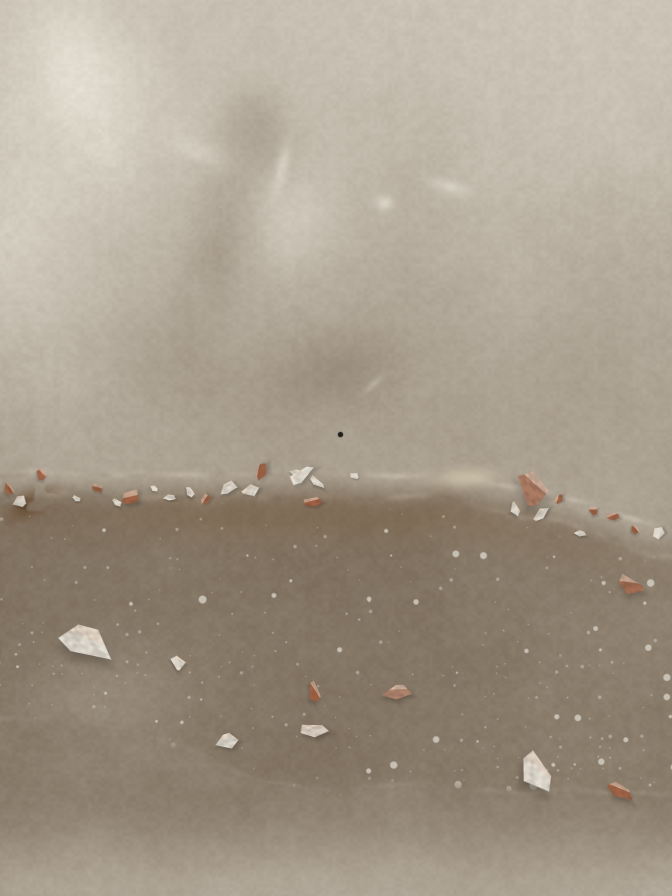
Reproduce this texture procedurally as a Shadertoy shader.

```glsl
// Creased waxed paper above a glossy resin strip strewn with shell fragments.

float hash(vec2 p) { return fract(sin(dot(p, vec2(127.1, 311.7))) * 43758.5453); }

float noise(vec2 p) {
    vec2 i = floor(p), f = fract(p);
    f = f * f * (3.0 - 2.0 * f);
    return mix(mix(hash(i), hash(i + vec2(1, 0)), f.x),
               mix(hash(i + vec2(0, 1)), hash(i + vec2(1, 1)), f.x), f.y);
}

float fbm(vec2 p) {
    float sum = 0.0, amp = 0.5;
    for (int i = 0; i < 4; i++) {
        sum += amp * noise(p);
        p = mat2(1.6, 1.2, -1.2, 1.6) * p;
        amp *= 0.5;
    }
    return sum;
}

vec2 rotate(vec2 p, float a) { return mat2(cos(a), -sin(a), sin(a), cos(a)) * p; }

// Soft elliptical patch of light or shade
float patchAt(vec2 p, vec2 centre, vec2 radius, float angle) {
    vec2 q = rotate(p - centre, angle) / radius;
    return exp(-dot(q, q));
}

float seamHeight(float x) {
    return 0.474 - 0.065 * smoothstep(0.48, 0.8, x) + 0.006 * (noise(vec2(x * 22.0, 3.0)) - 0.5);
}

// Irregular convex chip, bounded by five randomly placed edges
float chipDistance(vec2 q, float r, float seed) {
    float d = -1.0;
    for (int k = 0; k < 5; k++) {
        float h = hash(vec2(seed, float(k)));
        float a = (float(k) + 0.6 * h) * 1.2566;
        d = max(d, dot(q, vec2(cos(a), sin(a))) - r * (0.55 + 0.45 * h));
    }
    return d;
}

void addChip(inout vec3 col, vec2 p, vec2 centre, float r, float rust, float seed) {
    vec2 q = rotate(p - centre, hash(vec2(seed, 9.0)) * 2.4 - 1.2);
    q.y *= 1.2 + 0.8 * hash(vec2(seed, 5.0));
    float px = 1.0 / iResolution.y;
    float shade = smoothstep(0.5 * r, -0.5 * r, chipDistance(q + vec2(-0.2, 0.4) * r, r, seed));
    col *= 1.0 - 0.2 * shade;
    vec3 tint = mix(vec3(0.86, 0.84, 0.80), vec3(0.60, 0.36, 0.25), rust);
    float facet = smoothstep(-px, px, q.y - 0.3 * q.x - 0.3 * r);
    tint = mix(tint, vec3(0.88, 0.81, 0.74), facet * 0.6);
    tint *= 0.9 + 0.2 * noise(q * 180.0 + seed);
    col = mix(col, tint, 0.92 * smoothstep(px, -px, chipDistance(q, r, seed)));
}

// Sparse bright bubbles and crumbs, one candidate per cell
float specks(vec2 p, float scale, float density) {
    vec2 cell = floor(p * scale), f = fract(p * scale);
    float h = hash(cell + scale);
    vec2 c = 0.25 + 0.5 * vec2(hash(cell + 7.3), hash(cell + 2.9));
    float r = 0.04 + 0.13 * pow(hash(cell + 5.1), 2.0);
    float aa = scale / iResolution.y;
    return step(h, density) * smoothstep(r + aa, r - aa, length(f - c));
}

// Paper brightness: slow falloff plus creases and dents
float paperLight(vec2 p) {
    float t = 0.49 + 0.29 * smoothstep(0.48, 1.0, p.y);
    t += 0.20 * patchAt(p, vec2(0.03, 0.72), vec2(0.15, 0.19), 0.0);
    t += 0.18 * patchAt(p, vec2(0.09, 0.92), vec2(0.05, 0.09), 0.3);
    t -= 0.19 * patchAt(p, vec2(0.29, 0.855), vec2(0.04, 0.055), 0.4);
    t -= 0.15 * patchAt(p, vec2(0.245, 0.74), vec2(0.035, 0.11), -0.2);
    t += 0.15 * patchAt(p, vec2(0.325, 0.75), vec2(0.045, 0.06), -0.5);
    t -= 0.16 * patchAt(p, vec2(0.365, 0.585), vec2(0.07, 0.045), 0.2);
    t -= 0.12 * patchAt(p, vec2(0.19, 0.59), vec2(0.09, 0.06), -0.4);
    t += 0.12 * patchAt(p, vec2(0.225, 0.83), vec2(0.035, 0.012), -0.4);
    t += 0.22 * patchAt(p, vec2(0.315, 0.815), vec2(0.007, 0.028), -0.25);
    t += 0.20 * patchAt(p, vec2(0.5, 0.792), vec2(0.022, 0.008), -0.3);
    t += 0.28 * patchAt(p, vec2(0.429, 0.774), vec2(0.009, 0.008), 0.0);
    t += 0.20 * patchAt(p, vec2(0.418, 0.572), vec2(0.014, 0.004), 0.7);
    return t + 0.16 * (fbm(p * vec2(9.0, 7.0)) - 0.47);
}

void mainImage(out vec4 fragColor, in vec2 fragCoord) {
    vec2 p = fragCoord / iResolution.xy * vec2(0.75, 1.0);
    float cloud = fbm(p * 11.0 + 4.0) - 0.47;
    float seam = seamHeight(p.x);
    float below = seam - p.y;

    // Resin strip, fading to bare paper along the bottom
    float rim = 0.205 - 0.09 * smoothstep(0.0, 0.4, p.x) + 0.03 * cloud;
    float wet = 0.10 + 0.08 * smoothstep(0.4, 0.75, p.x) + 0.12 * cloud;
    wet += 0.17 * patchAt(p, vec2(0.11, 0.215), vec2(0.11, 0.06), 0.25);
    float bare = 0.19 + 0.34 * smoothstep(0.11, 0.0, p.y) + 0.14 * cloud;
    float lower = mix(bare, wet, smoothstep(-0.015, 0.015, p.y - rim));
    lower += 0.09 * exp(-pow((p.y - rim) / 0.003, 2.0)) * noise(p * 25.0);
    float light = mix(paperLight(p), lower, smoothstep(0.0, 0.045, below));
    light += 0.06 * (noise(p * 260.0) - 0.5) + 0.05 * (noise(p * 110.0) - 0.5);
    vec3 col = mix(vec3(0.47, 0.41, 0.34), vec3(0.88, 0.86, 0.81), light);

    // Amber stain and glossy ridges of the seam
    float stain = patchAt(p, vec2(0.36, seam - 0.05), vec2(0.32, 0.026), 0.0);
    col = mix(col, vec3(0.49, 0.39, 0.28), 0.42 * stain);
    float ridge = exp(-pow((below - 0.002) / 0.004, 2.0)) + 0.7 * exp(-pow((below - 0.03 - 0.02 * cloud) / 0.004, 2.0));
    col += 0.13 * ridge * (noise(p * vec2(45.0, 90.0)) - 0.3);
    col = mix(col, vec3(0.80, 0.76, 0.66), 0.8 * patchAt(p, vec2(0.52, 0.467), vec2(0.036, 0.011), 0.05));
    col = mix(col, vec3(0.38, 0.25, 0.14), 0.7 * smoothstep(0.35, 0.6, noise(p * 90.0))
        * patchAt(p, vec2(0.035, 0.437), vec2(0.025, 0.012), 0.5));

    // Crumbs, thicker toward the lower right and lower left
    float inside = smoothstep(0.03, 0.05, below) * smoothstep(-0.01, 0.02, p.y - rim);
    float crowd = patchAt(p, vec2(0.65, 0.18), vec2(0.2, 0.07), 0.0) + patchAt(p, vec2(0.1, 0.23), vec2(0.13, 0.07), 0.0);
    float crumbs = specks(p, 38.0, 0.10 + 0.16 * crowd) + 0.6 * specks(p + 0.3, 85.0, 0.10 + 0.2 * crowd);
    col = mix(col, vec3(0.84, 0.82, 0.78), 0.8 * inside * min(crumbs, 1.0));

    // Chips clustered along the seam
    for (int i = 0; i < 34; i++) {
        float n = float(i), h = hash(vec2(n, 1.7));
        float x = 0.75 * (n + h) / 34.0;
        if (x > 0.4 && x < 0.56) continue;
        float y = seamHeight(x) - 0.036 * hash(vec2(n, 8.2));
        addChip(col, p, vec2(x, y), 0.005 + 0.007 * hash(vec2(n, 4.4)), step(0.55, hash(vec2(n, 6.1))), n);
    }

    // Larger fragments: x, y, radius, rust
    vec4 chips[11] = vec4[11](
        vec4(0.092, 0.283, 0.028, 0), vec4(0.199, 0.26, 0.01, 0), vec4(0.597, 0.138, 0.021, 0),
        vec4(0.69, 0.118, 0.017, 1), vec4(0.351, 0.227, 0.012, 1), vec4(0.35, 0.185, 0.016, 0.1),
        vec4(0.596, 0.455, 0.024, 0.8), vec4(0.703, 0.347, 0.014, 0.9), vec4(0.252, 0.173, 0.013, 0),
        vec4(0.443, 0.228, 0.014, 0.7), vec4(0.336, 0.469, 0.015, 0));
    for (int i = 0; i < 11; i++)
        addChip(col, p, chips[i].xy, chips[i].z, chips[i].w, float(i) + 60.0);

    // Dark pinprick on the paper
    col *= 1.0 - 0.8 * smoothstep(0.004, 0.002, length(p - vec2(0.38, 0.515)));
    fragColor = vec4(clamp(col, 0.0, 1.0), 1.0);
}
```
